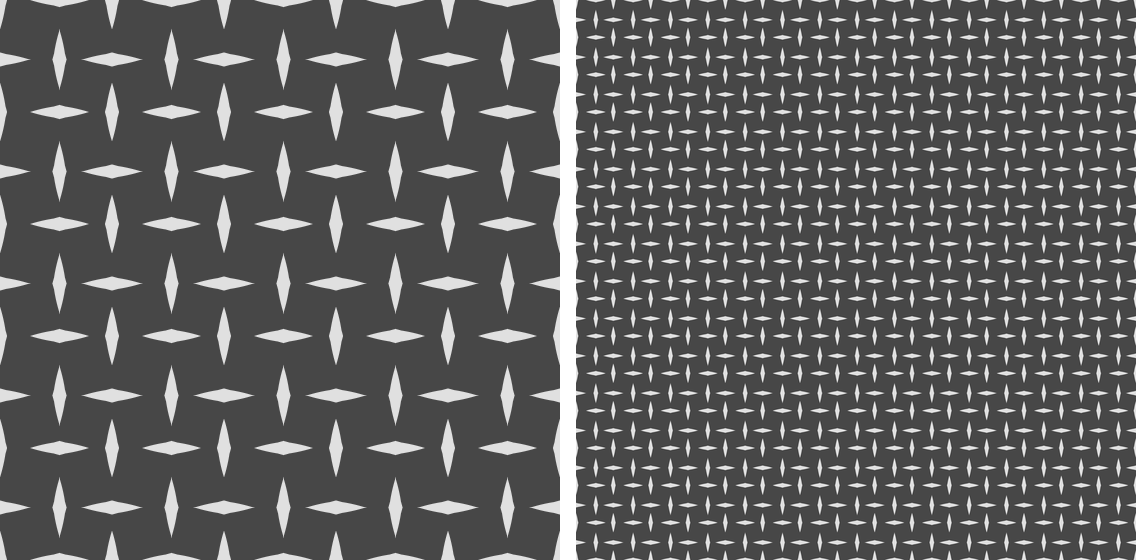
Left: one tile. Right: repeated 3 by 3.
A WebGL 1 fragment shader for this pattern:

```glsl
precision highp float;
// Tread plate: pale pointed lozenges, alternately upright and lying, on dark grey.
// Five by five cells of 32 units hold two upright and two lying lozenges each;
// a wrapped offset to every lozenge centre makes the plate tile.

uniform vec2 u_resolution;

// Offset from the nearest repeat of a centre in the 32 unit cell
vec2 wrappedOffset(vec2 p, vec2 center) {
  return mod(p - center + 16.0, 32.0) - 16.0;
}

// Approximate signed distance, positive inside; the long axis runs along x
float lozenge(vec2 q) {
  q = abs(q);
  float t = 1.0 - q.x / 8.4;                 // 0 at the tip, 1 at the waist
  float bow = 1.3 * t - 0.42 * t * t;        // gently curved flank
  float spur = 0.6 * max(t - 0.8, 0.0);      // small point at the waist
  return (2.02 * (bow + spur) - q.y) * 0.95;
}

void main() {
  vec2 p = gl_FragCoord.xy / u_resolution * 160.0;
  float pixel = 160.0 / min(u_resolution.x, u_resolution.y);

  // Uprights sit on the cell diagonal, lying ones on the other two corners
  float upright = max(lozenge(wrappedOffset(p, vec2(0.0)).yx),
                      lozenge(wrappedOffset(p, vec2(17.0, 15.0)).yx));
  float lying = max(lozenge(wrappedOffset(p, vec2(17.0, 0.0))),
                    lozenge(wrappedOffset(p, vec2(0.0, 15.0))));

  float coverage = clamp(max(upright, lying) / pixel + 0.5, 0.0, 1.0);
  gl_FragColor = vec4(vec3(mix(0.28, 0.88, coverage)), 1.0);
}
```
